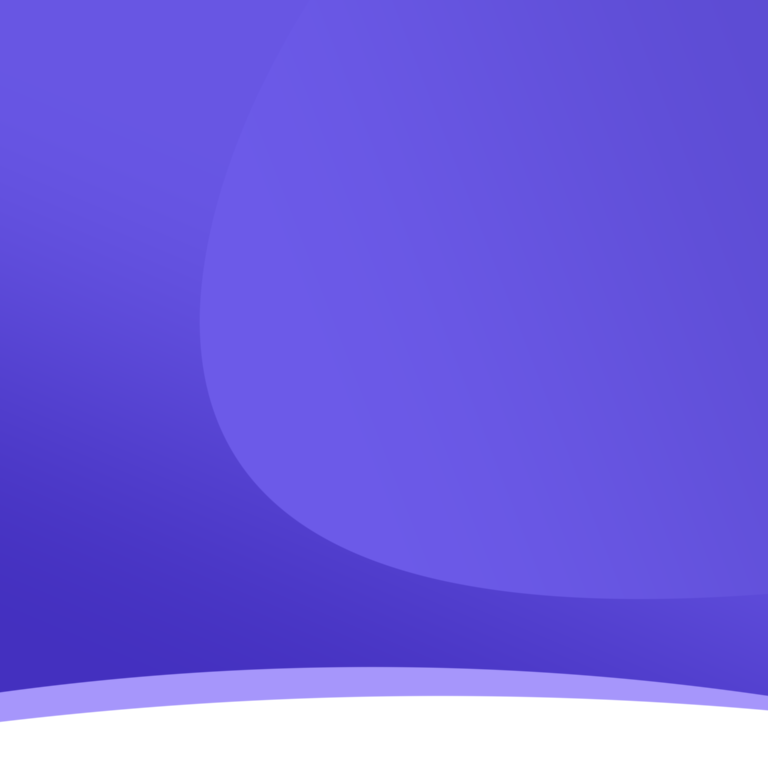
Write a Shadertoy shader that draws this background.

```glsl
const vec3 SKY_DARK = vec3(0.265, 0.188, 0.750);
const vec3 SKY_LIGHT = vec3(0.406, 0.336, 0.892);
const vec3 BLOB_LIGHT = vec3(0.423, 0.353, 0.910);
const vec3 BLOB_DARK = vec3(0.361, 0.294, 0.825);
const vec3 LAVENDER = vec3(0.650, 0.590, 0.985);
const vec3 WHITE = vec3(1.0);

// Coverage of a shape from its signed distance (negative inside)
float coverage(float dist, float blur) {
    return 1.0 - smoothstep(-blur, blur, dist);
}

// Colour ramp along a slanted axis
vec3 slantedRamp(vec2 p, vec2 axis, vec2 range, vec3 from, vec3 to) {
    return mix(from, to, smoothstep(range.x, range.y, dot(p, axis)));
}

// Distance to the ground below a parabola with the given crest
float hillDistance(vec2 p, vec2 crest, float curvature) {
    float dx = p.x - crest.x;
    float slope = 2.0 * curvature * dx;
    return (p.y - crest.y + curvature * dx * dx) / sqrt(1.0 + slope * slope);
}

// Distance to a tilted parabola touching the left and bottom sides of a box
float bowlDistance(vec2 p, vec2 corner, vec2 size) {
    vec2 q = (p - corner) / size;
    float diff = q.x - q.y;
    float field = diff * diff - 2.0 * (q.x + q.y) + 1.0;
    vec2 gradient = 2.0 * vec2(diff - 1.0, -diff - 1.0) / size;
    return field / max(length(gradient), 0.001);
}

// Distance to a side that starts upright and leans right with height
float leaningSideDistance(vec2 p, vec2 base, vec2 size, float power) {
    float rise = max((p.y - base.y) / size.y, 0.0);
    float edge = base.x + size.x * pow(rise, power);
    float slope = size.x / size.y * power * pow(rise, power - 1.0);
    return (edge - p.x) / sqrt(1.0 + slope * slope);
}

// Large rounded form: a bowl below, a leaning side above
float blobDistance(vec2 p, vec2 corner, vec2 bowlSize, vec2 sideSize) {
    vec2 joint = corner + vec2(0.0, bowlSize.y);
    return p.y > joint.y
        ? leaningSideDistance(p, joint, sideSize, 1.82)
        : bowlDistance(p, corner, bowlSize);
}

void mainImage(out vec4 fragColor, in vec2 fragCoord) {
    vec2 p = fragCoord / iResolution.xy;
    float blur = 1.0 / min(iResolution.x, iResolution.y);

    // Violet backdrop
    vec3 color = slantedRamp(p, vec2(0.42, 1.0), vec2(0.16, 0.92), SKY_DARK, SKY_LIGHT);

    // Lighter rounded form
    vec3 blobColor = slantedRamp(p, vec2(0.9, 0.35), vec2(0.5, 1.35), BLOB_LIGHT, BLOB_DARK);
    float blob = blobDistance(p, vec2(0.260, 0.220), vec2(0.573, 0.363), vec2(0.143, 0.417));
    color = mix(color, blobColor, coverage(blob, blur));

    // Lavender band, then white ground
    float band = hillDistance(p, vec2(0.484, 0.1315), 0.141);
    float ground = hillDistance(p, vec2(0.573, 0.0938), 0.103);
    color = mix(color, LAVENDER, coverage(band, blur));
    color = mix(color, WHITE, coverage(ground, blur));

    fragColor = vec4(color, 1.0);
}
```
